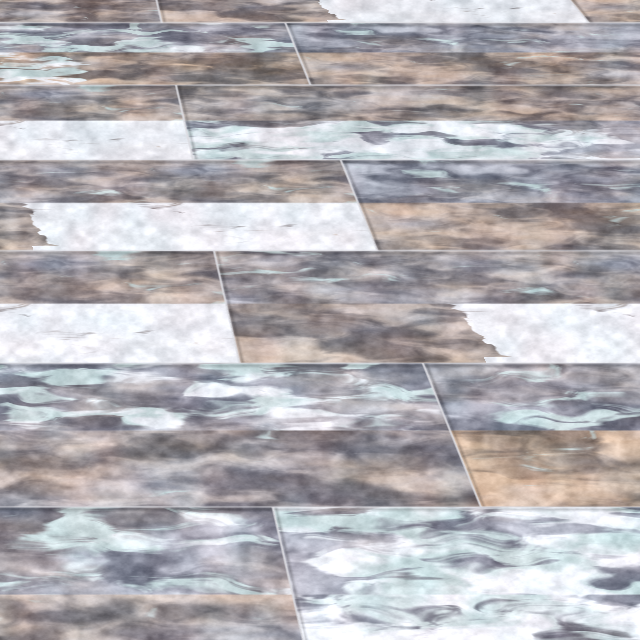
Write a WebGL 2 fragment shader that draws this texture.

```glsl
#version 300 es
precision highp float;

uniform vec2 u_resolution;
out vec4 fragColor;

#define HORIZON 1.0677      // distance of the vanishing line below-to-top
#define ROW_SHIFT 12.286
#define ROW_SCALE 13.55
#define PLANK_LENGTH 0.605
#define JOINT_EVEN 0.404
#define JOINT_ODD 0.229
#define GROUT_ACROSS 0.0011
#define GROUT_DOWN 0.0017
#define GRAIN vec2(11.0, 9.0)
#define MOTTLE 0.17

const vec3 SLATE_DARK = vec3(0.43, 0.44, 0.50);
const vec3 SLATE_LIGHT = vec3(0.76, 0.77, 0.82);
const vec3 WOOD_DARK = vec3(0.46, 0.41, 0.39);
const vec3 WOOD_LIGHT = vec3(0.85, 0.74, 0.65);
const vec3 PAINT = vec3(0.95, 0.96, 0.99);
const vec3 MINT = vec3(0.79, 0.86, 0.87);
const vec3 GROUT = vec3(0.86, 0.86, 0.88);

// Printed boards: warmth, paint cover, paint start, paint end
const vec4 UPPER[8] = vec4[8](
    vec4(0.33, 0.22, 0.0, 1.0), vec4(0.08, 0.56, 0.3, 1.0),
    vec4(0.12, 0.24, 0.0, 1.0), vec4(0.48, 0.05, 0.0, 1.0),
    vec4(0.08, 0.34, 0.0, 1.0), vec4(0.08, 0.46, 0.2, 1.0),
    vec4(0.05, 0.60, 0.0, 1.0), vec4(0.15, 0.46, 0.0, 1.0));
const vec4 LOWER[8] = vec4[8](
    vec4(0.65, 1.00, 0.39, 1.1), vec4(0.45, 0.05, 0.0, 1.0),
    vec4(0.58, 0.10, 0.0, 1.0), vec4(0.05, 0.66, -0.2, 0.9),
    vec4(0.95, 0.18, 0.0, 1.0), vec4(0.78, 0.58, 0.2, 0.52),
    vec4(0.12, 0.76, -0.2, 1.0), vec4(0.30, 0.24, 0.0, 1.0));

// Board design for the left and right plank of each row
const int DESIGN[14] = int[14](2, 0, 5, 2, 0, 3, 0, 2, 0, 0, 1, 4, 7, 6);

float hash(vec2 p) {
    vec3 q = fract(vec3(p.xyx) * 0.1031);
    q += dot(q, q.yzx + 33.33);
    return fract((q.x + q.y) * q.z);
}

float noise(vec2 p) {
    vec2 i = floor(p), f = fract(p);
    f = f * f * (3.0 - 2.0 * f);
    return mix(mix(hash(i), hash(i + vec2(1, 0)), f.x),
               mix(hash(i + vec2(0, 1)), hash(i + vec2(1, 1)), f.x), f.y);
}

float fbm(vec2 p) {
    float sum = 0.0, amp = 0.533;
    for (int i = 0; i < 4; i++) {
        sum += amp * noise(p);
        p = mat2(2.0, 0.15, -0.15, 2.1) * p + 7.3;
        amp *= 0.5;
    }
    return sum;
}

float line(float dist, float halfWidth, float pixel) {
    return 1.0 - smoothstep(halfWidth - pixel, halfWidth + pixel, abs(dist));
}

// Weathered board; p.x runs along the plank, p.y down one strip
vec3 board(vec2 p, vec4 style, float seed) {
    vec2 g = p * GRAIN * vec2(1.0, 0.5) + seed * vec2(17.0, 29.0);
    vec2 warp = vec2(noise(g * 1.7), noise(g * 1.7 + 41.0)) - 0.5;
    float tone = smoothstep(0.22, 0.78, fbm(g + 0.7 * warp));
    float patches = fbm(g * 0.6 + 13.0);
    float flakes = fbm(g * vec2(1.0, 1.5) + 71.0 + warp);

    float warmth = clamp(style.x + (patches - 0.5) * 1.1, 0.0, 1.0);
    vec3 color = mix(mix(SLATE_DARK, SLATE_LIGHT, tone),
                     mix(WOOD_DARK, WOOD_LIGHT, tone), warmth);

    // Flaking paint with a ragged slanted end and a thin lower rim
    float along = p.x + 0.16 * (patches - 0.5) - 0.10 * (p.y - 0.5);
    float cover = style.y * smoothstep(style.z - 0.03, style.z + 0.03, along)
                * (1.0 - smoothstep(style.w - 0.03, style.w + 0.03, along));
    float rim = step(0.9, style.y) * step(style.z, p.x) * smoothstep(0.88, 0.93, p.y);
    cover = max(cover, rim);
    float limit = mix(0.88, 0.20, cover);
    float paint = smoothstep(limit - 0.09, limit + 0.09, flakes);
    vec3 coat = mix(MINT, PAINT, smoothstep(0.4, 0.8, style.y + 0.5 * (tone - 0.5)));
    return mix(color, coat, paint * 0.94);
}

void main() {
    vec2 uv = gl_FragCoord.xy / u_resolution;
    float pixel = 1.0 / u_resolution.y;

    // Floor plane in perspective
    float depth = 1.0 - uv.y + HORIZON;
    float rows = ROW_SHIFT - ROW_SCALE / depth;
    float row = floor(rows), down = fract(rows);
    float joint = mod(row, 2.0) < 0.5 ? JOINT_EVEN : JOINT_ODD;
    float planks = (uv.x / depth - joint) / PLANK_LENGTH;
    float column = floor(planks), along = fract(planks);

    // Each plank carries two strips
    int slot = clamp(int(row + 1.0) * 2 + int(column + 1.0), 0, 13);
    int design = column > 0.0 ? 2 : DESIGN[slot];
    float seed = float(design) + 1.0;
    float rowHeight = depth * depth / ROW_SCALE;
    vec3 upper = board(vec2(along, down * 2.0), UPPER[design], seed);
    vec3 lower = board(vec2(along, down * 2.0 - 1.0), LOWER[design], seed + 9.0);
    float split = (down - 0.5) * rowHeight;
    vec3 color = mix(upper, lower, smoothstep(-pixel, pixel, split));

    // Fine mottling and faint colour shifts
    float speck = fbm(uv * vec2(55.0, 80.0)) - 0.5;
    float tint = noise(uv * 24.0 + 5.0) - 0.5;
    color += MOTTLE * 1.6 * speck + 0.04 * tint * vec3(-0.5, 0.5, 0.6);
    color *= mix(0.97, 1.06, 1.0 - uv.y);

    // Grout with a shaded edge beside each light line
    float across = (down - step(0.5, down)) * rowHeight;
    float side = (along - step(0.5, along)) * PLANK_LENGTH * depth;
    color *= 1.0 - 0.20 * line(across - 0.004, 0.002, 0.002 + pixel);
    color *= 1.0 - 0.22 * line(side - 0.005, 0.002, 0.002 + pixel);
    float wear = 0.45 + 0.5 * noise(uv * vec2(18.0, 40.0));
    color = mix(color, GROUT, wear * line(across, GROUT_ACROSS, pixel));
    color = mix(color, GROUT, 0.85 * line(side, GROUT_DOWN, pixel));

    fragColor = vec4(clamp(color, 0.0, 1.0), 1.0);
}
```
